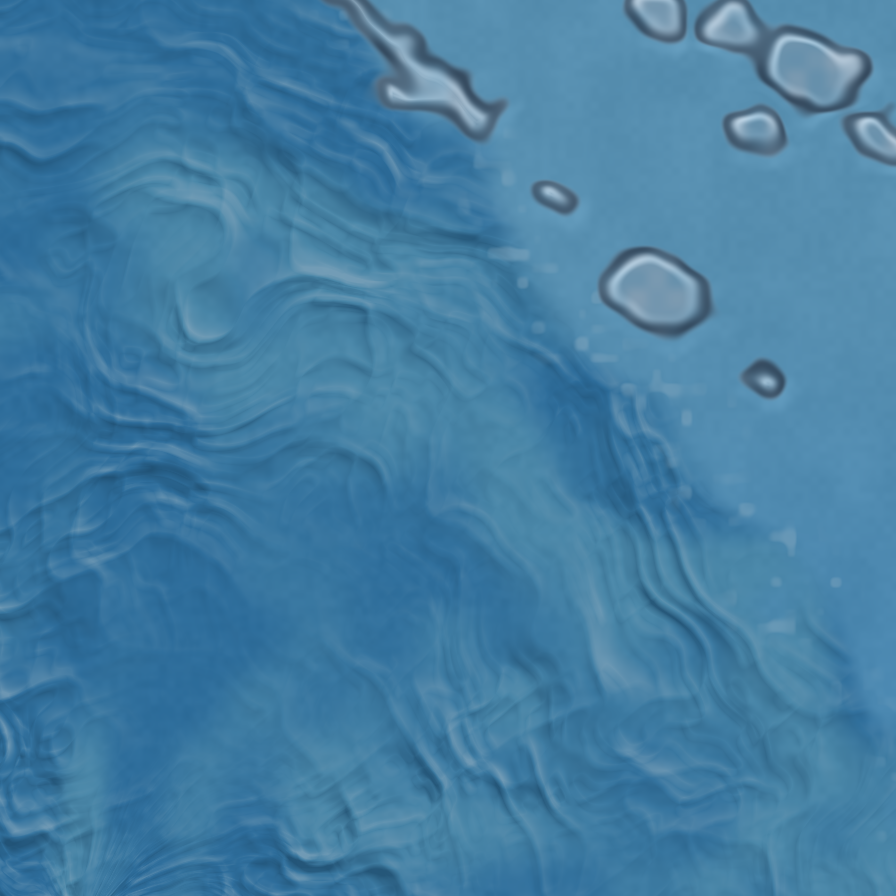
This texture is drawn by a three.js fragment shader. Its source:

```glsl
// A curling sheet of rippled blue water with glassy drops flung off its edge.
varying vec2 vUv;

float hash(vec2 p) {
  vec3 q = fract(p.xyx * vec3(0.1031, 0.1030, 0.0973));
  q += dot(q, q.yzx + 33.33);
  return fract((q.x + q.y) * q.z);
}

float noise(vec2 p) {
  vec2 i = floor(p), f = fract(p);
  f = f * f * f * (f * (f * 6.0 - 15.0) + 10.0);
  return mix(mix(hash(i), hash(i + vec2(1, 0)), f.x),
             mix(hash(i + vec2(0, 1)), hash(i + vec2(1, 1)), f.x), f.y);
}

vec2 warp(vec2 p, float scale) {
  return vec2(noise(p * scale + 17.0), noise(p * scale + 43.0)) - 0.5;
}

// Angle and radius around the centre of the curl
vec2 curl(vec2 p) {
  p -= vec2(0.1, -0.05);
  return vec2(atan(p.y, p.x), length(p));
}

// Ridged noise stretched along the flow
float waves(vec2 p) {
  vec2 c = curl(p + 0.13 * warp(p, 5.0) + 0.035 * warp(p, 17.0));
  vec2 q = c * vec2(3.6, 11.0) + 20.0;
  float height = 0.0, amp = 0.5;
  for (int i = 0; i < 4; i++) {
    float ridge = 1.0 - abs(2.0 * noise(q) - 1.0);
    height += amp * ridge * ridge;
    q = q * vec2(2.0, 1.8) + 7.3;
    amp *= 0.5;
  }
  return height;
}

float drop(vec2 p, vec2 centre, float size) {
  p -= centre;
  p = vec2(0.92 * p.x - 0.39 * p.y, 0.39 * p.x + 0.92 * p.y);
  return (length(p / vec2(1.0, 0.68)) - size) * 0.8;
}

// Tapered strand from a to b
float strand(vec2 p, vec2 a, vec2 b, float thin, float thick) {
  vec2 ab = b - a;
  float t = clamp(dot(p - a, ab) / dot(ab, ab), 0.0, 1.0);
  return length(p - a - ab * t) - mix(thin, thick, t);
}

float smoothMin(float a, float b, float k) {
  float h = max(k - abs(a - b), 0.0) / k;
  return min(a, b) - h * h * k * 0.25;
}

// Distance to all free drops and the torn strand
float glass(vec2 p) {
  p += 0.022 * warp(p, 28.0);
  float d = smoothMin(strand(p, vec2(0.36, 1.03), vec2(0.54, 0.87), 0.012, 0.024),
                      strand(p, vec2(0.50, 0.90), vec2(0.435, 0.895), 0.012, 0.022), 0.03);
  d = min(d, drop(p, vec2(0.84, 0.855), 0.037));
  for (int i = 0; i < 4; i++) {
    float k = float(i);
    float size = 0.036 + 0.034 * pow(abs(sin(0.785 * k)), 6.0);
    d = smoothMin(d, drop(p, vec2(0.73 + 0.085 * k, 0.985 - 0.015 * k * k), size), 0.012);
    if (i < 3) {
      d = min(d, drop(p, vec2(0.615 + 0.12 * k, 0.775 - 0.1 * k), 0.026 + 0.039 * sin(1.57 * k)));
    }
  }
  return d;
}

void main() {
  vec2 p = vUv;
  vec2 c = curl(p);

  // Calm backdrop
  float grain = noise(p * 110.0) - 0.5;
  vec3 backdrop = mix(vec3(0.29, 0.53, 0.69), vec3(0.34, 0.56, 0.69), smoothstep(0.2, 0.75, p.y));
  backdrop += 0.025 * (noise(p * 22.0) - 0.5) + 0.015 * grain;

  // Body of the sheet
  float edge = 0.86 + 0.45 * (c.x - 0.6) * (c.x - 0.6) + 0.07 * (noise(p * 13.0) - 0.5);
  float sheet = smoothstep(0.025, -0.035, c.y - edge);
  float tone = noise(c * vec2(2.5, 6.0) + warp(p, 6.0) + 3.0) * 0.7 + noise(p * 14.0) * 0.3;
  vec3 water = mix(vec3(0.18, 0.43, 0.61), vec3(0.29, 0.53, 0.66), smoothstep(0.2, 0.8, tone));
  vec3 color = mix(backdrop, water + 0.02 * grain, sheet);

  // Ripples lit from above, calmer in the hollow of the curl
  float patches = smoothstep(0.2, 0.75, noise(p * 5.5 + 9.0));
  float hollow = smoothstep(0.25, 0.08, length((p - vec2(0.28, 0.24)) * vec2(0.9, 1.0)));
  float rough = sheet * mix(0.45, 1.15, patches) * (1.0 - 0.75 * hollow);
  float relief = waves(p) - waves(p + vec2(0.005, 0.008));
  float light = 2.1 * relief * rough;
  color = mix(color, vec3(0.50, 0.64, 0.73), clamp(light, 0.0, 0.75));
  color = mix(color, vec3(0.11, 0.29, 0.42), clamp(-light, 0.0, 0.75));

  // Fine spray along the torn edge
  float fringe = smoothstep(0.07, 0.0, abs(c.y - edge));
  float spray = smoothstep(0.68, 0.95, noise(p * 60.0)) * fringe;
  color = mix(color, vec3(0.52, 0.66, 0.75), 0.5 * spray);

  // Drops: dark refracting rim, pale heart, glint toward the light
  float d = glass(p);
  vec2 normal = vec2(glass(p + vec2(0.004, 0.0)) - d, glass(p + vec2(0.0, 0.004)) - d) / 0.004;
  float facing = dot(normal, vec2(-0.5, 0.86));
  float rim = smoothstep(0.013, 0.0, abs(d + 0.006));
  float glint = smoothstep(0.009, 0.0, abs(d + 0.018)) * (0.55 + 0.45 * facing);
  vec3 lens = mix(vec3(0.39, 0.56, 0.67), vec3(0.52, 0.62, 0.70), noise(p * 45.0));
  lens = mix(lens, vec3(0.17, 0.25, 0.33), rim * (0.45 + 0.45 * noise(p * 35.0 + 5.0)));
  lens += vec3(0.22, 0.19, 0.17) * glint;
  color += 0.04 * smoothstep(0.025, 0.005, d) * max(-facing, 0.0);
  color = mix(color, lens, smoothstep(0.004, -0.005, d));

  gl_FragColor = vec4(color, 1.0);
}
```
